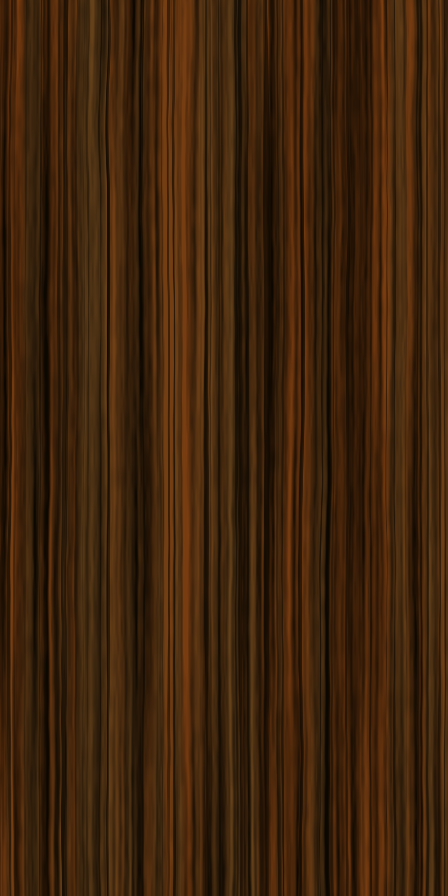
Reproduce this texture procedurally as a WebGL 1 fragment shader.

```glsl
precision highp float;
// Dark ebony veneer: long vertical streaks of red-brown and olive wood.
// Stretched noise at several widths sets the tone, a slow sideways drift
// bends the grain, and many thin black seams run along it.

uniform vec2 u_resolution;

const vec3 BLACK_WOOD = vec3(0.045, 0.026, 0.003);
const vec3 OLIVE_WOOD = vec3(0.370, 0.238, 0.096);
const vec3 RED_WOOD = vec3(0.445, 0.222, 0.060);
const float FINE_SEAM_CELLS = 62.0;
const float BOLD_SEAM_CELLS = 17.0;

float hash(vec2 p) {
  vec3 q = fract(p.xyx * vec3(0.1031, 0.1030, 0.0973));
  q += dot(q, q.yzx + 33.33);
  return fract((q.x + q.y) * q.z);
}

float noise(vec2 p) {
  vec2 cell = floor(p);
  vec2 f = fract(p);
  f = f * f * (3.0 - 2.0 * f);
  float low = mix(hash(cell), hash(cell + vec2(1.0, 0.0)), f.x);
  float high = mix(hash(cell + vec2(0.0, 1.0)), hash(cell + 1.0), f.x);
  return mix(low, high, f.y);
}

// Noise centred on zero, stretched along the grain; seed picks a pattern.
float streak(vec2 p, float across, float along, float seed) {
  return noise(p * vec2(across, along) + seed * vec2(17.3, 9.7)) - 0.5;
}

// Sideways displacement that makes neighbouring fibres wander together.
float grainDrift(vec2 p) {
  return 0.007 * streak(p, 5.0, 2.0, 1.0)
       + 0.0045 * streak(p, 20.0, 5.0, 2.0)
       + 0.0015 * streak(p, 45.0, 15.0, 3.0);
}

// Dark seams: one jittered line per cell, fading in and out along y.
float seams(vec2 p, float cells, float thickest, float soft) {
  float cover = 0.0;
  float home = floor(p.x * cells);
  for (int i = -1; i <= 1; i++) {
    float id = home + float(i);
    float centre = (id + 0.1 + 0.8 * hash(vec2(id, cells + 41.0))) / cells;
    float swell = 0.5 + noise(vec2(id * 3.7, p.y * 3.0));
    float halfWidth = thickest * mix(0.35, 1.0, hash(vec2(id, cells + 73.0))) * swell;
    float strength = smoothstep(0.2, 0.8, hash(vec2(id, cells + 97.0)));
    strength *= 0.55 + 0.45 * noise(vec2(id * 5.1, p.y * 1.5));
    float line = 1.0 - smoothstep(halfWidth - soft, halfWidth + soft, abs(p.x - centre));
    cover = max(cover, line * strength);
  }
  return cover;
}

// Lightness of the wood, from broad bands down to single fibres.
float woodTone(vec2 p) {
  float tone = 0.62;
  tone += 0.36 * streak(p, 16.0, 0.2, 4.0);
  tone += 0.40 * streak(p, 50.0, 0.4, 5.0);
  tone += 0.66 * streak(p, 105.0, 0.7, 6.0);
  tone += 0.58 * streak(p, 165.0, 1.5, 7.0);
  tone += 0.18 * streak(p, 250.0, 24.0, 8.0);
  return clamp(tone, 0.0, 1.08);
}

void main() {
  vec2 p = gl_FragCoord.xy / u_resolution.x;
  float soft = max(0.0012, 0.5 / u_resolution.x);
  vec2 grain = vec2(p.x + grainDrift(p), p.y);

  // Hue shifts between olive and red in bands of mixed width.
  float redness = 0.50 + 0.9 * streak(grain, 17.0, 0.15, 9.0)
                + 0.8 * streak(grain, 48.0, 0.4, 10.0);
  vec3 lightWood = mix(OLIVE_WOOD, RED_WOOD, smoothstep(0.1, 0.9, redness));

  float tone = woodTone(grain);
  tone *= 1.0 - 0.70 * seams(grain, FINE_SEAM_CELLS, 0.0026, soft);
  tone *= 1.0 - 0.85 * seams(grain, BOLD_SEAM_CELLS, 0.0050, soft);
  gl_FragColor = vec4(mix(BLACK_WOOD, lightWood, tone), 1.0);
}
```
